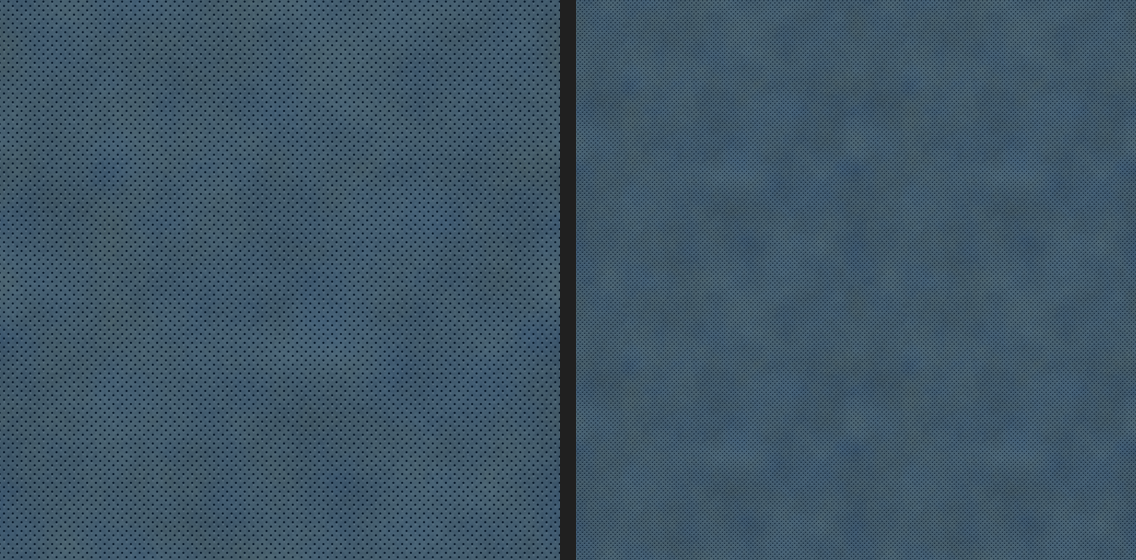
Left: one tile. Right: repeated 2 by 2.
Reproduce this texture procedurally as a Shadertoy shader.

```glsl
// Perforated blue-grey leather: a staggered grid of small punched holes,
// each with a soft dark edge and a lit lower lip, over a cloudy, grainy base.
// Every lattice has a whole number of cells, so the sheet tiles seamlessly.

const float REPEATS = 64.0;                  // cells per side, two holes in each
const vec2 HOLE_CENTRE = vec2(0.46, 0.32);   // first hole, in cell units
const vec2 LIP_OFFSET = vec2(0.03, -0.25);   // lit lip, relative to its hole
const float HOLE_RADIUS = 0.11;
const float HOLE_SOFTNESS = 0.09;

const vec3 LEATHER_DARK = vec3(0.225, 0.315, 0.385);
const vec3 LEATHER_LIGHT = vec3(0.295, 0.395, 0.455);
const vec3 LIP_COLOUR = vec3(0.37, 0.46, 0.53);
const vec3 HOLE_COLOUR = vec3(0.0, 0.065, 0.135);
const vec3 BLUE_TINT = vec3(-0.012, -0.002, 0.022);

// Integer hash of a lattice point, 0 to 1
float hash(ivec2 cell, int seed) {
    uvec2 q = uvec2(cell) * uvec2(1597u, 3571u);
    uint n = q.x ^ (q.y + uint(seed) * 7919u);
    n = (n ^ (n >> 15)) * 73244475u;
    n = (n ^ (n >> 13)) * 73244475u;
    n ^= n >> 16;
    return float(n & 65535u) / 65535.0;
}

// Value noise that wraps after "period" cells
float tileNoise(vec2 uv, int period, int seed) {
    vec2 p = uv * float(period);
    ivec2 a = ivec2(floor(p)) % period;
    ivec2 b = (a + 1) % period;
    vec2 f = fract(p);
    f = f * f * (3.0 - 2.0 * f);
    float low = mix(hash(a, seed), hash(ivec2(b.x, a.y), seed), f.x);
    float high = mix(hash(ivec2(a.x, b.y), seed), hash(b, seed), f.x);
    return mix(low, high, f.y);
}

// Octaves of wrapping noise, 0 to 1
float clouds(vec2 uv, int period, int seed) {
    float sum = 0.0, weight = 0.5, total = 0.0;
    for (int i = 0; i < 4; i++) {
        sum += weight * tileNoise(uv, period, seed + i);
        total += weight;
        weight *= 0.6;
        period *= 2;
    }
    return sum / total;
}

// Distance to the nearest point of the staggered grid, in cell units
float staggeredDistance(vec2 p, vec2 centre) {
    vec2 corner = fract(p - centre + 0.5) - 0.5;
    vec2 middle = fract(p - centre) - 0.5;
    return min(length(corner), length(middle));
}

// Soft disc mask
float disc(float dist, float radius, float softness) {
    return 1.0 - smoothstep(radius - softness, radius + softness, dist);
}

void mainImage(out vec4 fragColor, in vec2 fragCoord) {
    vec2 uv = fragCoord / iResolution.xy;
    vec2 p = uv * REPEATS;
    float pixel = REPEATS / min(iResolution.x, iResolution.y);
    float softness = max(HOLE_SOFTNESS, 0.7 * pixel);

    // Leather base: broad clouds, fine grain and a drift in hue
    float wear = clouds(uv, 8, 1) - 0.5;
    float grain = tileNoise(uv, 256, 11) - 0.5;
    float hue = clouds(uv, 10, 21) - 0.5;
    vec3 colour = mix(LEATHER_DARK, LEATHER_LIGHT, 0.55 + 1.0 * wear + 0.45 * grain);
    colour += BLUE_TINT * hue * 3.0;

    // Lit lip below each hole, uneven from one hole to the next
    float lip = disc(staggeredDistance(p, HOLE_CENTRE + LIP_OFFSET), 0.09, softness);
    float lipStrength = 0.3 + 0.6 * tileNoise(uv, 128, 31);
    colour = mix(colour, LIP_COLOUR, lip * lipStrength);

    // Punched hole, slightly varied in depth
    float hole = disc(staggeredDistance(p, HOLE_CENTRE), HOLE_RADIUS, softness);
    float depth = 0.88 + 0.12 * tileNoise(uv, 128, 41);
    colour = mix(colour, HOLE_COLOUR, hole * depth);

    fragColor = vec4(colour, 1.0);
}
```
